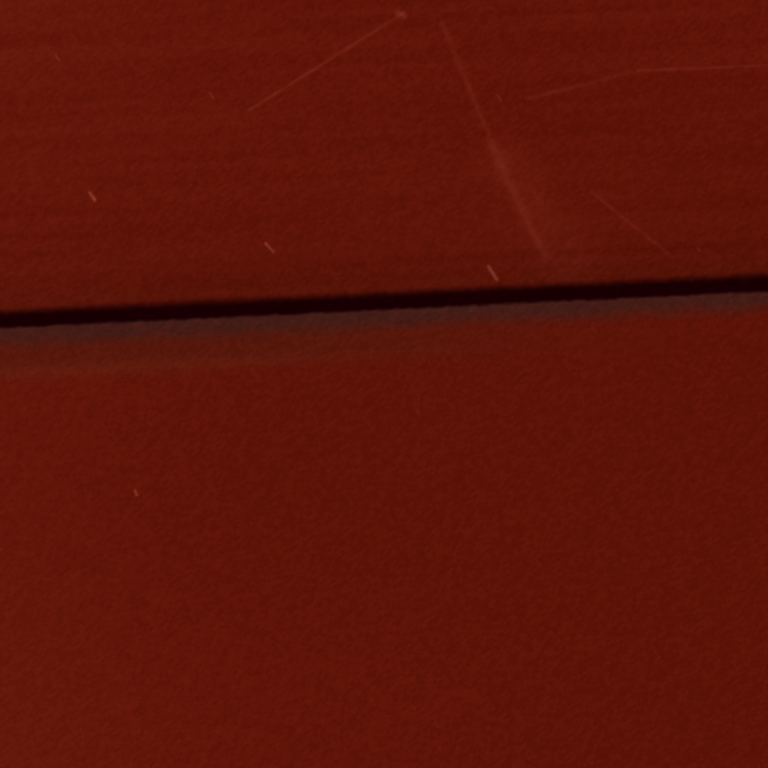
Reproduce this texture procedurally as a WebGL 2 fragment shader.

```glsl
#version 300 es
precision highp float;

uniform vec2 u_resolution;
out vec4 fragColor;

float hash(vec2 p) {
    vec3 q = fract(vec3(p.xyx) * 0.1031);
    q += dot(q, q.yzx + 33.33);
    return fract((q.x + q.y) * q.z);
}

float noise(vec2 p) {
    vec2 i = floor(p), f = fract(p);
    f = f * f * (3.0 - 2.0 * f);
    return mix(mix(hash(i), hash(i + vec2(1, 0)), f.x),
               mix(hash(i + vec2(0, 1)), hash(i + vec2(1, 1)), f.x), f.y);
}

// Soft line from a to b, broken up by noise along its length
float scratch(vec2 p, vec2 a, vec2 b, float width) {
    vec2 pa = p - a, ba = b - a;
    float t = clamp(dot(pa, ba) / dot(ba, ba), 0.0, 1.0);
    float d = length(pa - ba * t) / width;
    return exp(-d * d) * (0.5 + 0.7 * noise(p * 70.0));
}

// Short slanted nicks, one at most in each cell
float nicks(vec2 p) {
    float sum = 0.0;
    vec2 cell = floor(p * 9.0);
    for (int y = -1; y <= 1; y++)
    for (int x = -1; x <= 1; x++) {
        vec2 id = cell + vec2(x, y);
        vec2 c = (id + vec2(hash(id + 3.7), hash(id + 19.1))) / 9.0;
        vec2 tail = vec2(0.006, -0.009) * hash(id + 41.0);
        sum += step(0.72, hash(id + 7.3)) * scratch(p, c, c + tail, 0.0016);
    }
    return sum;
}

void main() {
    vec2 uv = gl_FragCoord.xy / u_resolution;

    // Signed height above the sloping groove
    float h = uv.y - (0.583 + 0.048 * uv.x);
    float upper = smoothstep(-0.005, 0.005, h);

    // Painted panels: lighter on the left, duller towards the right
    float light = 0.6 - 0.4 * uv.x + 0.3 * (noise(uv * 3.0 + 5.0) - 0.5);
    light += 0.25 * upper * smoothstep(0.05, 0.4, h);
    light += 0.25 * (1.0 - upper) * smoothstep(0.4, 0.0, uv.y) * (1.0 - uv.x);
    vec3 color = mix(vec3(0.345, 0.068, 0.018), vec3(0.395, 0.092, 0.043), clamp(light, 0.0, 1.0));

    // Faint brushed streaks along the upper panel
    float streak = noise(vec2(uv.x * 4.0, h * 95.0)) - 0.5;
    color += upper * streak * vec3(0.018, 0.013, 0.011);

    // Brown reflection below the lip, fading to the right
    float ragged = h + 0.006 * (noise(uv * vec2(30.0, 90.0)) - 0.5);
    float brown = smoothstep(-0.088, -0.06, ragged) * (1.0 - smoothstep(-0.025, -0.01, h));
    brown *= 1.0 - smoothstep(0.35, 0.95, uv.x);
    color = mix(color, vec3(0.325, 0.095, 0.045), 0.7 * brown);
    float ridge = exp(-pow((h + 0.069) / 0.009, 2.0)) * (1.0 - smoothstep(0.1, 0.75, uv.x));
    color += ridge * vec3(0.025, 0.018, 0.012);

    // Grey worn lip
    float lip = smoothstep(-0.046, -0.018, ragged) * (1.0 - upper);
    color = mix(color, vec3(0.255, 0.112, 0.092), 0.92 * lip);

    // Dark groove with a softer shade above it
    color *= 1.0 - 0.16 * upper * exp(-max(h, 0.0) / 0.035);
    float edge = h + 0.002 * (noise(uv * 120.0) - 0.5);
    float groove = smoothstep(-0.0135, -0.007, edge) * (1.0 - smoothstep(0.004, 0.018, edge));
    color = mix(color, vec3(0.095, 0.0, 0.008), groove);

    // Long pale scratches and a dusty smear on the upper panel
    float marks = 0.5 * scratch(uv, vec2(0.325, 0.857), vec2(0.525, 0.983), 0.0025);
    marks += 0.35 * scratch(uv, vec2(0.575, 0.97), vec2(0.645, 0.805), 0.004);
    marks += 0.4 * scratch(uv, vec2(0.64, 0.81), vec2(0.71, 0.665), 0.006);
    marks += 0.35 * scratch(uv, vec2(0.69, 0.872), vec2(0.83, 0.908), 0.003);
    marks += 0.5 * scratch(uv, vec2(0.83, 0.908), vec2(1.0, 0.915), 0.0022);
    marks += 0.35 * scratch(uv, vec2(0.77, 0.75), vec2(0.87, 0.67), 0.0025);
    marks += 0.25 * scratch(uv, vec2(0.66, 0.79), vec2(0.74, 0.66), 0.03);

    // Bright chips and scattered nicks
    marks += 1.6 * scratch(uv, vec2(0.117, 0.749), vec2(0.123, 0.74), 0.0025);
    marks += 1.3 * scratch(uv, vec2(0.346, 0.683), vec2(0.356, 0.672), 0.002);
    marks += 1.3 * scratch(uv, vec2(0.636, 0.653), vec2(0.647, 0.636), 0.0025);
    marks += 0.8 * scratch(uv, vec2(0.518, 0.983), vec2(0.526, 0.979), 0.004);
    marks += 1.2 * scratch(uv, vec2(0.176, 0.361), vec2(0.178, 0.356), 0.002);
    marks += nicks(uv) * mix(0.25, 0.6, upper);
    color += marks * (1.0 - groove) * vec3(0.1, 0.085, 0.075);

    // Fine slanted leather-like grain
    vec2 g = mat2(0.8, -0.6, 0.6, 0.8) * uv;
    float grain = noise(g * vec2(150.0, 260.0)) + 0.7 * noise(g.yx * 330.0 + 17.0) - 0.85;
    color += grain * mix(1.0, 0.3, groove) * vec3(0.032, 0.016, 0.012);

    fragColor = vec4(clamp(color, 0.0, 1.0), 1.0);
}
```
